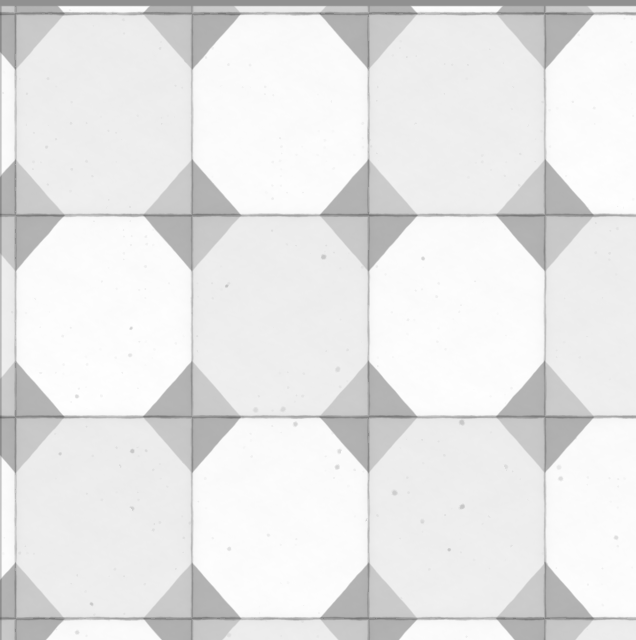
This pattern is drawn by a Shadertoy shader. Its source:

```glsl
// Checkerboard of pale octagon tiles with grey corner triangles and thin worn joints.
// A repeated cell gives the corners by a diamond distance; layered sines mottle the
// glaze and roughen the joints, and cellular noise scatters pits and flecks.

#define TILE_SIZE vec2(0.2775, 0.3151)   // tile width and height in canvas units
#define TILE_ORIGIN vec2(0.0245, 0.0335) // lower left joint crossing
#define CORNER_CUT 0.278                 // triangle leg as a share of the tile
#define JOINT_HALF vec2(0.0015, 0.0020)  // half widths: upright, level
#define JOINT_DARKNESS vec2(0.21, 0.29)  // upright, level
#define GREY_TILE vec2(0.930, 0.790)     // body, corner
#define WHITE_TILE vec2(0.988, 0.700)    // body, corner
#define PIT_GRID 46.0
#define FLECK_GRID 85.0
#define WEAR 0.17                        // darkness of the pits
#define TOP_BAND 0.0095
#define BAND_GREY 0.565

float hash(vec2 p) {
    vec3 q = fract(p.xyx * vec3(0.1031, 0.1030, 0.0973));
    q += dot(q, q.yzx + 33.33);
    return fract((q.x + q.y) * q.z);
}

// Smooth mottling in about -1..1, made of turned and scaled sine waves.
float layeredSines(vec2 p) {
    float sum = 0.0;
    float amplitude = 0.5;
    for (int i = 0; i < 4; i++) {
        sum += amplitude * sin(p.x + 1.7 * sin(p.y)) * sin(p.y + 1.3);
        p = mat2(1.5, 1.1, -1.1, 1.5) * p + 2.4;
        amplitude *= 0.55;
    }
    return sum;
}

// Sparse irregular spots: one jittered point per cell, kept with chance "density".
float spots(vec2 p, float density) {
    vec2 cell = floor(p);
    float keep = step(hash(cell + 7.0), density);
    vec2 center = 0.35 + 0.3 * vec2(hash(cell + 19.0), hash(cell + 43.0));
    vec2 offset = fract(p) - center;
    offset.x += 0.35 * offset.y * (hash(cell + 61.0) - 0.5);
    float radius = mix(0.10, 0.24, hash(cell + 83.0));
    radius *= 1.0 + 0.3 * layeredSines(p * 9.0);
    float strength = mix(0.25, 1.0, hash(cell + 97.0));
    return keep * strength * (1.0 - smoothstep(radius * 0.4, radius + 0.06, length(offset)));
}

void mainImage(out vec4 fragColor, in vec2 fragCoord) {
    vec2 uv = fragCoord / iResolution.xy;
    float blur = max(0.0016, 0.8 / iResolution.y);

    // Repeat, with slightly uneven joints
    vec2 wobble = 0.0007 * vec2(layeredSines(uv.yx * 70.0), layeredSines(uv * 70.0 + 5.0));
    vec2 grid = (uv + wobble - TILE_ORIGIN) / TILE_SIZE;
    vec2 tile = floor(grid);
    vec2 local = fract(grid);
    vec2 edge = min(local, 1.0 - local);
    vec2 edgeDistance = edge * TILE_SIZE;
    bool isWhite = mod(tile.x + tile.y, 2.0) > 0.5;
    vec2 tones = isWhite ? WHITE_TILE : GREY_TILE;
    float tileRandom = hash(tile + 31.0);

    // Octagon body and corner triangles
    float cornerBlur = blur / TILE_SIZE.x * 1.3;
    float body = smoothstep(-cornerBlur, cornerBlur, edge.x + edge.y - CORNER_CUT);
    float shade = mix(tones.y, tones.x, body);
    shade += 0.008 * (tileRandom - 0.5) + 0.010 * (0.5 - local.y);

    // Glaze mottling, pits and fine flecks
    shade += 0.006 * layeredSines(uv * 42.0 + tileRandom * 20.0);
    shade += 0.004 * layeredSines(uv * 190.0);
    float lowRow = 1.0 - smoothstep(0.30, 0.38, uv.y);
    float density = mix(0.015, 0.035, tileRandom) + 0.065 * lowRow;
    float patchy = smoothstep(-0.3, 0.3, layeredSines(uv * 17.0 + 3.0));
    shade -= WEAR * body * spots(uv * PIT_GRID, density * patchy);
    shade -= 0.3 * WEAR * body * spots(uv * FLECK_GRID + 13.0, 0.12 * patchy);

    // Dirt beside the joints, then the joints themselves
    float nearest = min(edgeDistance.x, edgeDistance.y);
    shade *= 1.0 - 0.035 * exp(-nearest / 0.006);
    vec2 roughness = 1.0 + 0.35 * vec2(layeredSines(uv.yx * 120.0), layeredSines(uv * 120.0));
    vec2 halfWidth = JOINT_HALF * roughness;
    vec2 joint = 1.0 - smoothstep(halfWidth - blur, halfWidth + blur, edgeDistance);
    vec2 grime = JOINT_DARKNESS * joint * (0.9 + 0.25 * layeredSines(uv * 50.0 + 8.0));
    shade *= 1.0 - max(grime.x, grime.y);

    // Worn left rim and solid band along the top
    shade *= 1.0 - 0.22 * (1.0 - smoothstep(0.001, 0.001 + 2.0 * blur, uv.x));
    float band = smoothstep(-blur, blur, uv.y - (1.0 - TOP_BAND));
    shade = mix(shade, BAND_GREY, band);

    fragColor = vec4(vec3(clamp(shade, 0.0, 1.0)), 1.0);
}
```
